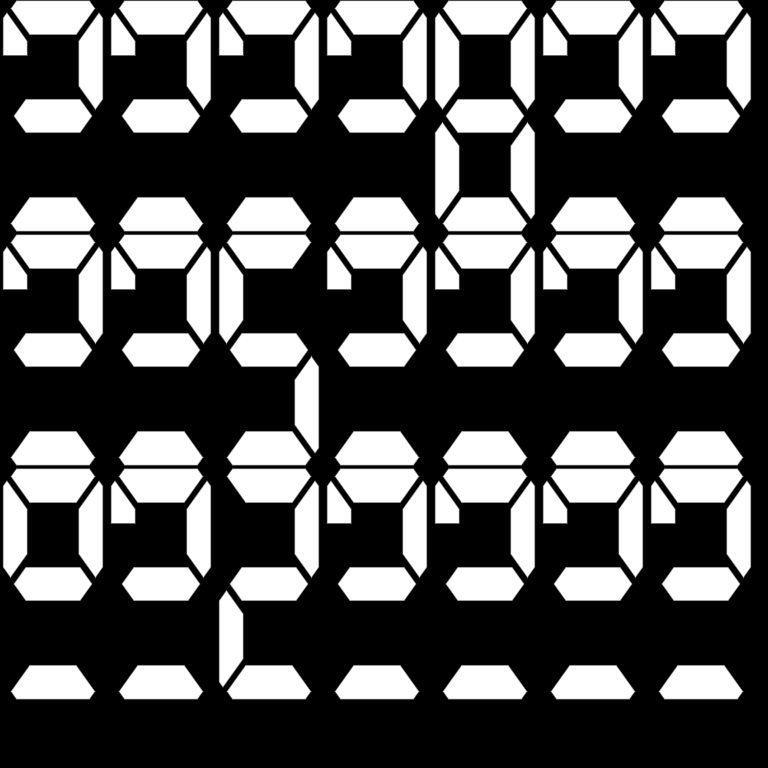
Write a three.js fragment shader that draws this pattern.

```glsl
varying vec2 vUv;

// Digit shown in a cell, counted from the upper left; 0 is the cut-off default glyph
int digitAt(vec2 cell) {
  if (cell == vec2(4.0, 0.0)) return 8;
  if (cell == vec2(2.0, 1.0)) return 5;
  if (cell == vec2(0.0, 2.0)) return 9;
  if (cell == vec2(2.0, 2.0)) return 2;
  return 0;
}

// Height above or below the middle where an upright segment starts: 0 is whole, 99 is unlit
float uprightStart(int digit, bool left, bool upper) {
  bool lit;
  if (upper && left) {
    if (digit == 0) return 10.1;
    lit = digit != 2;
  } else if (upper) {
    lit = digit != 5;
  } else if (left) {
    lit = digit == 8 || digit == 2;
  } else {
    lit = digit == 8 || digit == 5;
  }
  return lit ? 0.0 : 99.0;
}

// Distance to the lit segments, with q measured from the digit's centre
float sevenSegment(vec2 q, int digit) {
  vec2 a = abs(q);
  vec2 slant = vec2(0.814, 0.581);
  float u = dot(a, slant);
  float v = dot(a, slant * vec2(1.0, -1.0));

  // Top and bottom trapezoids
  float cap = max(abs(a.y - 16.38) - 2.82, max(v + 4.72, u - 16.1));

  // Middle hexagon
  float bar = max(a.y - 2.78, u - 5.3);

  // Four uprights
  float upright = max(abs(a.x - 6.3) - 2.0, max(abs(v - 0.69) - 4.44, abs(u - 11.32) - 4.92));
  upright = max(upright, uprightStart(digit, q.x < 0.0, q.y < 0.0) - a.y);

  return min(min(cap, bar), upright);
}

void main() {
  // The canvas is 128 units wide, with y running down
  vec2 p = vec2(vUv.x, 1.0 - vUv.y) * 128.0;
  vec2 pitch = vec2(18.0, 39.0);
  vec2 cell = floor(p / pitch);
  vec2 q = p - cell * pitch - vec2(8.83, 19.33);

  float ink = 1.0 - smoothstep(-0.17, 0.17, sevenSegment(q, digitAt(cell)));

  // Seven columns and three rows
  if (cell.x > 6.5 || cell.y > 2.5) ink = 0.0;

  gl_FragColor = vec4(vec3(ink), 1.0);
}
```
